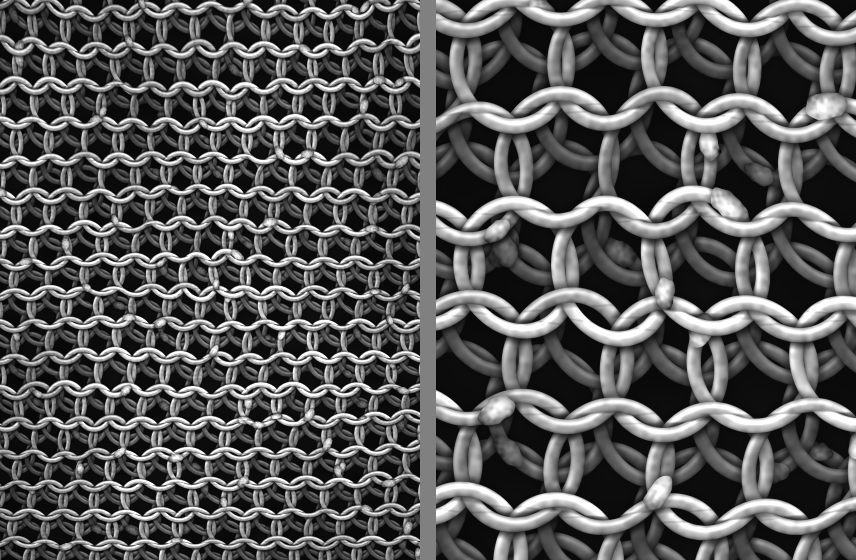
Left, the full canvas; right, a detail of the centre.
A WebGL 1 fragment shader for this texture:

```glsl
precision highp float;
uniform vec2 u_resolution;

const float COLUMNS = 12.8;
const float WIRE = 0.074;               // half the wire width, in cells
const vec2 RING = vec2(0.59, 0.64);     // ring radii, in cells
const vec2 LIGHT = vec2(-0.35, 0.94);
const float GAP_TONE = 0.03;

float hash(vec2 p) {
  vec3 q = fract(vec3(p.xyx) * 0.1031);
  q += dot(q, q.yzx + 33.33);
  return fract((q.x + q.y) * q.z);
}

float noise(vec2 p) {
  vec2 i = floor(p);
  vec2 f = fract(p);
  f = f * f * (3.0 - 2.0 * f);
  return mix(mix(hash(i), hash(i + vec2(1.0, 0.0)), f.x),
             mix(hash(i + vec2(0.0, 1.0)), hash(i + 1.0), f.x), f.y);
}

float inside(float d, float soft) {
  return 1.0 - smoothstep(-soft, soft, d);
}

// Signed distance to an ellipse outline, first-order estimate
float ellipse(vec2 p, vec2 r) {
  float k = length(p / r);
  return k * (k - 1.0) / max(length(p / (r * r)), 0.001);
}

// Rows grow closer together toward the bottom, with a gentle sag
vec2 toCells(vec2 uv) {
  float down = 1.0 - uv.y;
  vec2 cell = vec2(uv.x * COLUMNS + 0.05, 1.7 - down * (14.3 + 2.5 * down));
  vec2 bend = vec2(noise(uv * vec2(3.0, 5.0) + 7.0), noise(uv * vec2(4.0, 5.0) + 19.0));
  return cell + (bend - 0.5) * vec2(0.35, 0.45);
}

// Rounded wire with a flat worn face and a bright lit edge
float wireTone(vec2 p, float d, vec2 r, float seed) {
  float across = clamp(d / WIRE, -1.0, 1.0);
  vec2 outward = normalize(p / (r * r) + 0.0001);
  float lit = dot(outward * across, LIGHT);
  float cap = smoothstep(0.2, 0.9, abs(p.y) / r.y);
  float tone = mix(0.5, 0.66, cap) + 0.2 * lit;
  tone += 0.24 * exp(-12.0 * (lit - 0.35) * (lit - 0.35));
  tone *= 1.0 - 0.4 * pow(abs(across), 4.0);
  float wear = noise(p * 16.0 + seed * 91.0) - 0.5;
  return tone * (0.84 + 0.32 * seed) + 0.14 * wear;
}

float paintRing(float under, vec2 p, vec2 r, float part, float bright, float seed, float aa) {
  float d = ellipse(p, r);
  float shadow = 1.0 - smoothstep(WIRE * 0.6, WIRE * 2.3, abs(d));
  float tone = mix(under, GAP_TONE, 0.6 * shadow * part);
  float body = inside(abs(d) - WIRE, aa) * part;
  return mix(tone, wireTone(p, d, r, seed) * bright, body);
}

// Flattened, lumpy rivet sitting on the wire
float paintRivet(float under, vec2 p, vec2 r, float bright, float seed, float aa) {
  float angle = 6.2832 * fract(seed * 37.7);
  vec2 dir = vec2(cos(angle), sin(angle));
  vec2 q = p - dir * r;
  vec2 along = normalize(vec2(-dir.y * r.x, dir.x * r.y));
  q = vec2(dot(q, along), dot(q, vec2(-along.y, along.x)));
  vec2 size = vec2(0.18, 0.11) * (0.85 + 0.4 * fract(seed * 11.3));
  float lump = 0.035 * (noise(q * 13.0 + seed * 50.0) - 0.5);
  float d = ellipse(q, size) + lump;
  float dome = length((q - vec2(0.03, 0.02)) / size);
  float tone = 0.84 - 0.42 * dome * dome + 0.25 * (noise(q * 24.0 + seed * 80.0) - 0.5);
  float result = mix(under, GAP_TONE, 0.55 * inside(d - 0.02, 0.06));
  return mix(result, tone * bright, inside(d, aa));
}

// stage 0: dim rings behind, 1: whole rings, 2: top and bottom arcs woven over
float paintLayer(float under, vec2 cell, float stage, float aa) {
  float back = 1.0 - step(0.5, stage);
  float front = step(1.5, stage);
  float rivetShare = 0.4 * back + 0.3 * front;
  vec2 pos = cell + back * vec2(0.12, 0.45);
  float bright = mix(1.0, 0.45, back);
  float tone = under;
  for (int j = -1; j <= 1; j++) {
    float row = floor(pos.y + 0.5) + float(j);
    float shift = 0.5 * mod(row, 2.0);
    for (int i = -1; i <= 1; i++) {
      float column = floor(pos.x - shift + 0.5) + float(i);
      vec2 id = vec2(column, row) + back * 57.0;
      float seed = hash(id + 3.0);
      vec2 jitter = vec2(hash(id + 11.0), hash(id + 23.0)) - 0.5;
      vec2 p = pos - vec2(column + shift, row) - jitter * 0.12;
      p.y += p.x * (seed - 0.5) * 0.24;
      vec2 r = RING * (1.0 + 0.07 * jitter.yx);
      float cap = smoothstep(0.77, 0.83, abs(p.y) / r.y);
      tone = paintRing(tone, p, r, mix(1.0, cap, front), bright, seed, aa);
      if (hash(id + 41.0) < rivetShare) tone = paintRivet(tone, p, r, bright, seed, aa);
    }
  }
  return tone;
}

void main() {
  vec2 uv = gl_FragCoord.xy / u_resolution;
  vec2 cell = toCells(uv);
  float aa = 0.7 * COLUMNS / u_resolution.x;

  float tone = GAP_TONE + 0.02 * noise(cell * 2.0);
  for (int stage = 0; stage < 3; stage++) {
    tone = paintLayer(tone, cell, float(stage), aa);
  }

  // Uneven light, falling off toward the edges
  vec2 fromCenter = uv - vec2(0.5, 0.45);
  tone *= 1.12 - 0.65 * dot(fromCenter, fromCenter);
  tone *= 0.85 + 0.32 * noise(uv * 3.0 + 31.0);
  gl_FragColor = vec4(vec3(clamp(tone, 0.0, 1.0)), 1.0);
}
```
